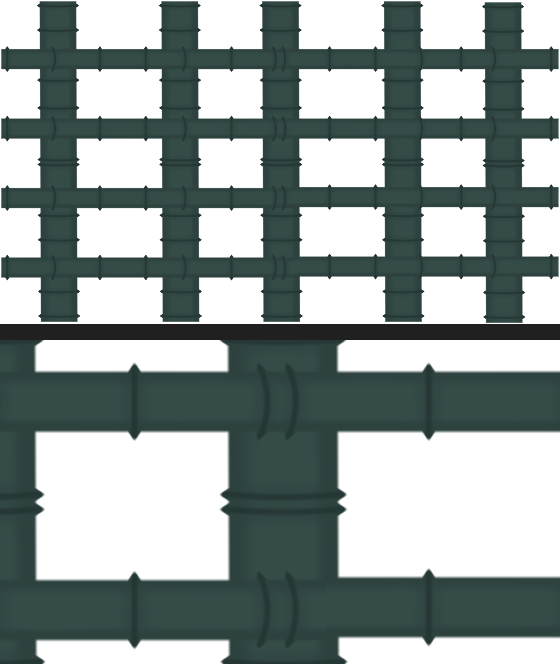
Top: the whole. Bottom: its middle third, enlarged.
This pattern is drawn by a WebGL 1 fragment shader. Its source:

```glsl
precision mediump float;
// A lattice of dark green bamboo-like canes on white: five broad upright poles
// crossed by four thinner bars. The nearest pole and bar are found by index, and
// each is a soft strip whose edge swells into pointed rings at its joints.

uniform vec2 u_resolution;

// Lengths are in a design space of this size, with y running downwards.
const vec2 SPACE = vec2(768.0, 444.0);
const vec3 PAPER = vec3(1.0);
const vec3 LIGHT = vec3(0.205, 0.295, 0.283);
const vec3 DARK = vec3(0.177, 0.257, 0.247);
const vec3 JOINT = vec3(0.135, 0.205, 0.197);

const float POLE_FIRST = 79.5;
const float POLE_PITCH = 152.6;
const float POLE_ODD_SHIFT = 14.4;   // makes wide and narrow gaps alternate
const float POLE_LEAN = 1.7;
const float POLE_HALF = 25.0;
const vec2 POLE_ENDS = vec2(1.8, 441.0);

const float BAR_FIRST = 81.0;
const float BAR_PITCH = 95.2;
const float BAR_HALF = 13.7;
const float BAR_STEP = 1.3;          // lower bars sit higher on the right
const vec2 BAR_ENDS = vec2(1.8, 766.0);

const vec4 COLLAR_OFFSETS = vec4(-4.0, 8.0, 0.0, 27.0);
const float COLLAR_SPLIT = 6.5;
const float FLANGE = 3.6;
const float SOFTNESS = 1.0;
const float GRAIN = 0.12;

float hash(vec2 p) {
  return fract(sin(dot(p, vec2(12.9898, 78.233))) * 43758.5453);
}

float noise(vec2 p) {
  vec2 cell = floor(p);
  vec2 f = fract(p);
  f = f * f * (3.0 - 2.0 * f);
  return mix(mix(hash(cell), hash(cell + vec2(1.0, 0.0)), f.x),
             mix(hash(cell + vec2(0.0, 1.0)), hash(cell + 1.0), f.x), f.y);
}

float poleIndex(float x) {
  return clamp(floor((x - 3.0) / POLE_PITCH), 0.0, 4.0);
}

float poleCentre(float i) {
  return POLE_FIRST + POLE_PITCH * i + POLE_ODD_SHIFT * mod(i, 2.0);
}

// Distance to the nearest joint of a pole: pairs of rings and a double middle one.
float poleJoint(float y) {
  float pair = abs(abs(abs(y - 220.3) - 143.7) - 52.2);
  float spread = (y > 75.0 && y < 180.0) ? 19.0 : 16.8;
  return min(abs(pair - spread), abs(abs(y - 222.0) - 3.4));
}

// Distance to the nearest joint of a bar: a pair per wide gap, one per narrow gap.
float barJoint(float x) {
  float local = x - 168.5 - 315.0 * step(400.0, x);
  float ends = abs(abs(x - 383.0) - 373.0);
  return min(ends, min(abs(abs(local) - 31.5), abs(local - 149.0)));
}

// Distance to the bowed collar where a bar passes a pole.
float collarJoint(float x, float across) {
  float i = poleIndex(x);
  float offset = dot(COLLAR_OFFSETS, vec4(equal(vec4(i), vec4(0.0, 1.0, 2.0, 3.0))));
  offset -= 11.0 * step(3.5, i);
  float split = (i == 2.0) ? COLLAR_SPLIT : 0.0;
  float d = x - poleCentre(i) - offset + 2.5 * across * across;
  return abs(abs(d) - split);
}

float flange(float joint) {
  return FLANGE * (1.0 - smoothstep(0.0, 3.4, joint));
}

float coverage(float d, float soft) {
  return 1.0 - smoothstep(-soft, soft, d);
}

// Lit band along the cane, dimmed beside the joints and dark on their rims.
vec3 caneColour(float across, float joint, float grain) {
  float lit = smoothstep(-0.95, -0.4, across) * (1.0 - smoothstep(0.5, 0.8, across));
  lit *= mix(0.55, 1.0, smoothstep(2.0, 9.0, joint));
  lit += GRAIN * (grain - 0.5);
  vec3 colour = mix(DARK, LIGHT, clamp(lit, 0.0, 1.0));
  return mix(colour, JOINT, 0.8 * (1.0 - smoothstep(0.4, 2.4, joint)));
}

void main() {
  vec2 p = gl_FragCoord.xy / u_resolution * SPACE;
  p.y = SPACE.y - p.y;
  float soft = max(SOFTNESS, 0.7 * SPACE.x / u_resolution.x);
  vec3 colour = PAPER;

  // Upright poles; the last one hangs slightly lower.
  float i = poleIndex(p.x);
  float side = p.x - poleCentre(i) - POLE_LEAN * p.y / SPACE.y;
  float across = side / POLE_HALF;
  float along = p.y - 1.4 * step(3.5, i);
  float joint = poleJoint(along - 1.2 * (1.0 - min(across * across, 1.0)));
  float d = abs(side) - POLE_HALF - flange(poleJoint(along));
  d = max(d, max(POLE_ENDS.x - along, along - POLE_ENDS.y));
  float grain = noise(p * vec2(0.15, 0.04));
  colour = mix(colour, caneColour(across, joint, grain), coverage(d, soft));

  // Crossing bars, laid over the poles.
  float row = clamp(floor((p.y - 33.0) / BAR_PITCH), 0.0, 3.0);
  side = p.y - BAR_FIRST - BAR_PITCH * row;
  side += BAR_STEP * step(1.5, row) * step(405.0, p.x);
  across = side / BAR_HALF;
  joint = min(barJoint(p.x), collarJoint(p.x, across));
  d = abs(side) - BAR_HALF - flange(joint);
  d = max(d, max(BAR_ENDS.x - p.x, p.x - BAR_ENDS.y));
  grain = noise(p * vec2(0.04, 0.15));
  colour = mix(colour, caneColour(across, joint, grain), coverage(d, soft));

  gl_FragColor = vec4(colour, 1.0);
}
```
